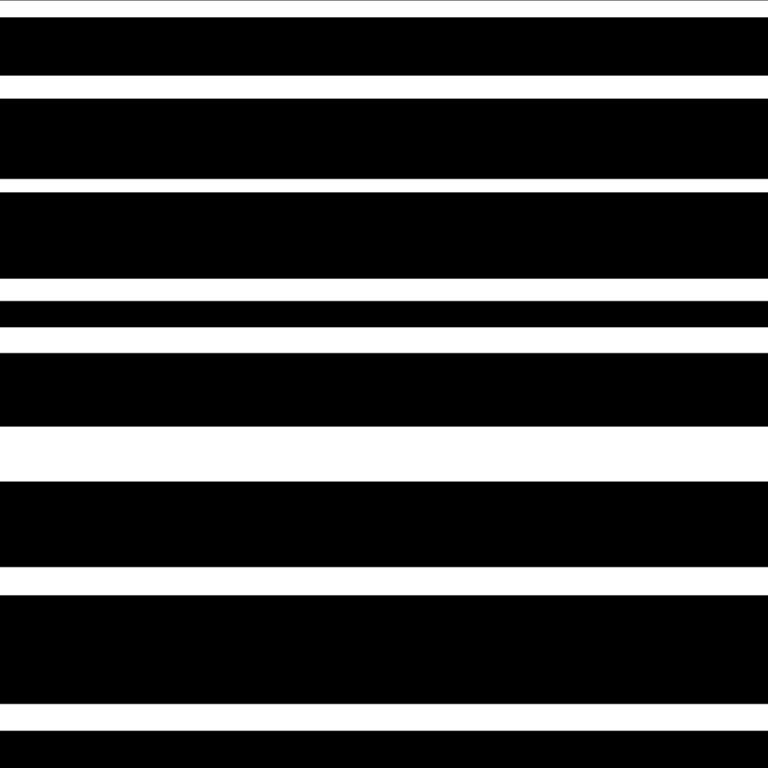
A three.js fragment shader for this pattern:

```glsl
varying vec2 vUv;

const vec3 GROUND = vec3(0.0);
const vec3 STRIPE = vec3(1.0);
const float STRIPE_COUNT = 8.0;
const float EDGE_SOFTNESS = 0.002;
const float TOP_MARGIN = 0.0005;

// Narrow bump that singles out one index
float accent(float index, float center) {
  float d = index - center;
  return exp(-4.0 * d * d);
}

// Irregular thickness of a white stripe
float stripeHeight(float index) {
  return 0.022 + 0.0015 * index
       + 0.008 * sin(2.2 * index)
       + 0.05 * accent(index, 5.0);
}

// Irregular black space below a stripe
float gapHeight(float index) {
  return 0.078 + 0.0095 * index
       + 0.02 * sin(1.12 * index - 0.1)
       - 0.07 * accent(index, 3.0);
}

// Linear coverage of the interval from start to end
float band(float x, float start, float end, float softness) {
  float inside = min(x - start, end - x);
  return clamp(inside / softness + 0.5, 0.0, 1.0);
}

// Stack stripes and gaps from the top edge down
float stripes(float depth, float softness) {
  float coverage = 0.0;
  float start = TOP_MARGIN;
  for (float i = 0.0; i < STRIPE_COUNT; i += 1.0) {
    float end = start + stripeHeight(i);
    coverage = max(coverage, band(depth, start, end, softness));
    start = end + gapHeight(i);
  }
  return coverage;
}

void main() {
  float coverage = stripes(1.0 - vUv.y, EDGE_SOFTNESS);
  gl_FragColor = vec4(mix(GROUND, STRIPE, coverage), 1.0);
}
```
